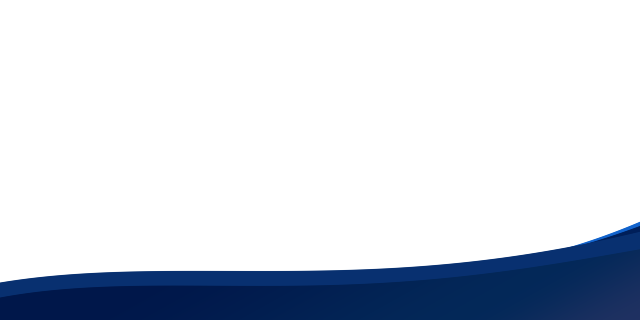
A WebGL 2 fragment shader for this background:

```glsl
#version 300 es
precision highp float;

uniform vec2 u_resolution;
out vec4 fragColor;

const vec3 WHITE = vec3(1.0);
const vec3 BRIGHT_BLUE = vec3(0.07, 0.39, 0.80);
const vec3 SHADOW_NAVY = vec3(0.00, 0.12, 0.35);
const vec3 BAND_BLUE = vec3(0.03, 0.19, 0.44);
const vec3 DEEP_NAVY = vec3(0.00, 0.09, 0.29);
const vec3 MID_NAVY = vec3(0.012, 0.157, 0.347);
const vec3 DUSK_NAVY = vec3(0.12, 0.19, 0.38);

// Quartic wave in Newton form, with nodes at quarters of the width
float waveHeight(float x, float start, vec4 differences) {
    float s = x * 4.0;
    float c2 = s * (s - 1.0) / 2.0;
    float c3 = c2 * (s - 2.0) / 3.0;
    float c4 = c3 * (s - 3.0) / 4.0;
    return start + dot(differences, vec4(s, c2, c3, c4));
}

// Rising curve: straight before its origin, bending upward after it
float sweepHeight(float x, float base, float slope, float bend) {
    float u = (x - 0.892) / 0.108;
    float rise = max(u, 0.0);
    return base + slope * u + bend * rise * rise;
}

// Smooth coverage of the area below a height
float below(float y, float height, float pixel) {
    return smoothstep(-0.6 * pixel, 0.6 * pixel, height - y);
}

// Navy body, lighter toward the lower right corner
vec3 bodyColor(vec2 p) {
    float g = p.x - 0.9 * p.y;
    vec3 color = mix(DEEP_NAVY, MID_NAVY, smoothstep(0.1, 0.75, g));
    return mix(color, DUSK_NAVY, smoothstep(0.72, 1.0, g));
}

void main() {
    vec2 p = gl_FragCoord.xy / u_resolution;
    float pixel = 1.0 / u_resolution.y;

    float brightEdge = sweepHeight(p.x, 0.229, 0.065, 0.0133);
    float shadowEdge = sweepHeight(p.x, 0.224, 0.060, 0.0100);
    float bandEdge = waveHeight(p.x, 0.1172, vec4(0.0359, -0.0344, 0.0643, -0.0359));
    float bodyEdge = waveHeight(p.x, 0.0703, vec4(0.0372, -0.0362, 0.0698, -0.0599));

    // Layers from back to front
    vec3 color = WHITE;
    color = mix(color, BRIGHT_BLUE, below(p.y, brightEdge, pixel));
    color = mix(color, SHADOW_NAVY, below(p.y, shadowEdge, pixel));
    color = mix(color, BAND_BLUE, below(p.y, bandEdge, pixel));
    color = mix(color, bodyColor(p), below(p.y, bodyEdge, pixel));

    fragColor = vec4(color, 1.0);
}
```
